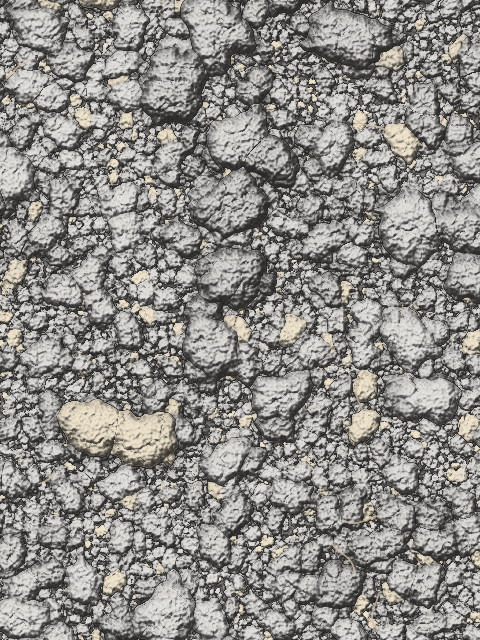
Reproduce this texture procedurally as a WebGL 1 fragment shader.

```glsl
precision highp float;
// Dry crumbly grey soil: clods of many sizes over fine crumbs, with a few thin roots.

uniform vec2 u_resolution;

#define CRUMB_SIZE 0.016   // cell of the smallest layer, canvas width = 1
#define SIZE_STEP 1.7      // growth of the clods from layer to layer
#define SPARSITY 0.17      // loss of density from layer to layer
#define ROUGHNESS 0.42     // raggedness of the clod outlines
#define GRIT 0.004         // height of the fine grain
#define TONE_SPREAD 0.22   // brightness difference between clods
#define PALE_SHARE 0.10    // share of pale, tan clods
#define CAVITY 0.40        // darkness of creases
#define PIVOT 0.53         // light level that becomes middle grey
#define CONTRAST 2.8
#define ROOTS 7

const int LAYERS = 5;
const float STEP = 0.0015;
const vec3 LIGHT = vec3(-0.20, 0.45, 0.87);
const vec3 GREY_TINT = vec3(1.0, 0.99, 0.975);
const vec3 TAN_TINT = vec3(1.04, 0.99, 0.89);
const vec3 ROOT_COLOR = vec3(0.80, 0.72, 0.62);

vec3 hash3(vec2 p) {
  vec3 q = fract(p.xyx * vec3(0.1031, 0.1030, 0.0973));
  q += dot(q, q.yxz + 33.33);
  return fract((q.xxy + q.yzz) * q.zyx);
}

vec2 rotate(vec2 v, float a) {
  float c = cos(a), s = sin(a);
  return vec2(c * v.x + s * v.y, c * v.y - s * v.x);
}

float cornerSlope(vec2 cell, vec2 offset) {
  float a = 6.2832 * hash3(cell).x;
  return dot(vec2(cos(a), sin(a)), offset);
}

float gradientNoise(vec2 p) {
  vec2 i = floor(p), f = p - i;
  vec2 u = f * f * f * (f * (f * 6.0 - 15.0) + 10.0);
  vec2 e = vec2(1.0, 0.0);
  return mix(
    mix(cornerSlope(i, f), cornerSlope(i + e, f - e), u.x),
    mix(cornerSlope(i + e.yx, f - e.yx), cornerSlope(i + 1.0, f - 1.0), u.x), u.y);
}

// Nearest clod of one layer: x = distance (1 at its rim), y = radius, z = random tone
vec3 nearestClod(vec2 g, float density, float seed) {
  vec3 best = vec3(9.0, 0.0, 0.5);
  vec2 cell = floor(g);
  for (int y = -1; y <= 1; y++) {
    for (int x = -1; x <= 1; x++) {
      vec2 id = cell + vec2(float(x), float(y));
      vec3 place = hash3(id + seed);
      vec3 kind = hash3(id + seed + 57.3);
      if (kind.x > density) continue;
      float radius = mix(0.32, 0.54, place.z);
      vec2 q = rotate(g - id - 0.5 - 0.7 * (place.xy - 0.5), 6.2832 * kind.y);
      q = abs(q * vec2(0.8, 1.12)) / radius;
      float d = mix(length(q), max(q.x, q.y), 0.35);
      if (d < best.x) best = vec3(d, radius, kind.z);
    }
  }
  return best;
}

// Pile of clods: x = height, y = tone, z = tan amount, w = openness to the sky
vec4 ground(vec2 p) {
  vec4 pile = vec4(0.0, -0.1, 0.0, 0.6);
  float size = CRUMB_SIZE;
  for (int i = 0; i < LAYERS; i++) {
    float seed = 31.7 * float(i) + 5.0;
    vec2 g = p / size;
    vec3 clod = nearestClod(g, 1.0 - SPARSITY * float(i), seed);
    float ragged = gradientNoise(g * 2.1 + seed) + 0.5 * gradientNoise(g * 5.3 - seed);
    float d = max(clod.x + ROUGHNESS * ragged, 0.0);
    float dome = 0.65 * size * clod.y * sqrt(max(1.0 - d * d * d, 0.0));
    float top = dome + 0.35 * pile.x;
    float cover = smoothstep(0.0, 0.0025, top - pile.x);
    float pale = smoothstep(1.0 - PALE_SHARE, 1.01 - PALE_SHARE, clod.z);
    float tone = TONE_SPREAD * (clod.z - 0.5) + 0.08 * pale;
    float rim = mix(0.65, 1.0, smoothstep(0.0, 0.5, 1.0 - d));
    float shadow = mix(0.75, 1.0, smoothstep(0.95, 1.3, d));
    pile.yzw = mix(vec3(pile.yz, pile.w * shadow), vec3(tone, pale, rim), cover);
    pile.x = max(pile.x, top);
    size *= SIZE_STEP;
  }
  pile.x += GRIT * (gradientNoise(p * 130.0) + 1.4 * gradientNoise(p * 61.0 + 9.0));
  return pile;
}

// Thin bent fibres lying on the soil
float roots(vec2 p, float tall) {
  float mask = 0.0;
  for (int i = 0; i < ROOTS; i++) {
    vec3 r = hash3(vec2(float(i) * 3.1, 91.0));
    vec2 q = rotate(p - r.xy * vec2(1.0, tall), 6.2832 * r.z);
    float reach = mix(0.02, 0.05, r.x);
    q.y += 0.009 * sin(q.x * 55.0 + 20.0 * r.y);
    float strand = 1.0 - smoothstep(0.0008, 0.003, abs(q.y));
    mask = max(mask, strand * (1.0 - smoothstep(0.8 * reach, reach, abs(q.x))));
  }
  return mask;
}

void main() {
  vec2 p = gl_FragCoord.xy / u_resolution.x;
  vec2 e = vec2(STEP, 0.0);
  vec4 soil = ground(p);
  float right = ground(p + e).x, left = ground(p - e).x;
  float up = ground(p + e.yx).x, down = ground(p - e.yx).x;

  // Soft skylight from above, darkened in creases and gaps
  vec3 normal = normalize(vec3(left - right, down - up, 2.0 * STEP));
  float crease = (0.25 * (right + left + up + down) - soil.x) / STEP;
  float light = max(dot(normal, LIGHT), 0.0) * soil.w - CAVITY * clamp(crease, -0.6, 1.0);
  light += soil.y + 0.12 * gradientNoise(p * 3.0 + 4.0);

  float x = CONTRAST * (light - PIVOT);
  float grey = 0.53 + 0.42 * x / sqrt(1.0 + x * x);
  vec3 color = grey * mix(GREY_TINT, TAN_TINT, soil.z);
  color = mix(color, ROOT_COLOR, 0.8 * roots(p, u_resolution.y / u_resolution.x));
  gl_FragColor = vec4(color, 1.0);
}
```
